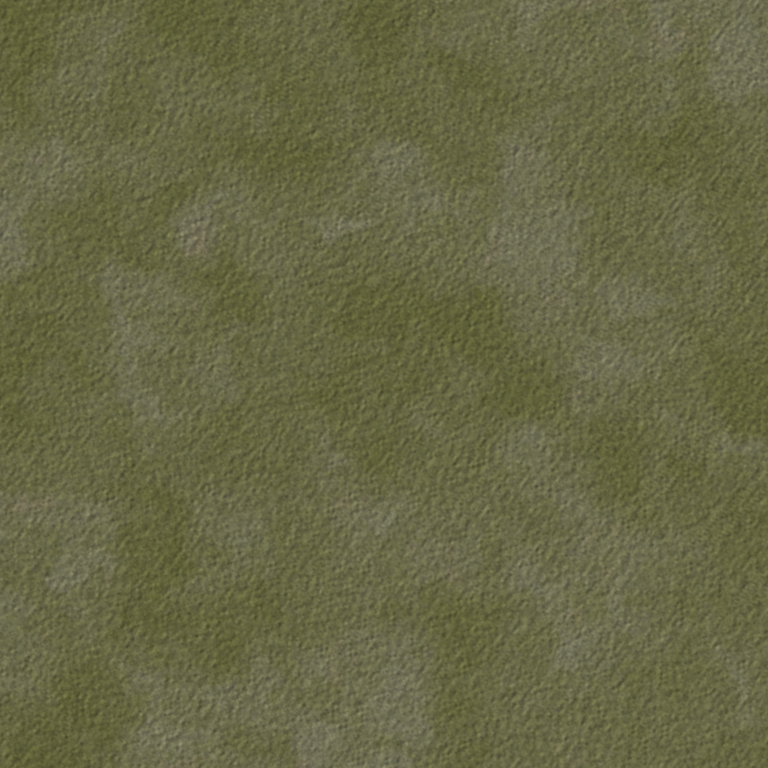
A WebGL 2 fragment shader for this texture:

```glsl
#version 300 es
precision highp float;
// Worn mossy turf: layered noise blends green growth into small pale grey wisps
// with rare earthy spots, and a very fine slanted nap is shaded as a lit relief.

#define PATCH_SCALE 10.0
#define PATCH_LOW 0.2
#define PATCH_HIGH 0.84
#define NAP_SCALE 235.0
#define NAP_STRETCH 1.4
#define NAP_ANGLE 0.65
#define NAP_CONTRAST 0.31
#define GRAIN_CONTRAST 0.19
#define MOTTLE_CONTRAST 0.10
#define EARTH_AMOUNT 0.45

uniform vec2 u_resolution;
out vec4 fragColor;

const vec3 MOSS = vec3(0.372, 0.378, 0.218);
const vec3 TURF = vec3(0.405, 0.406, 0.270);
const vec3 PALE = vec3(0.446, 0.444, 0.345);
const vec3 EARTH = vec3(0.475, 0.425, 0.345);

float hash(vec2 p) {
    return fract(sin(dot(p, vec2(127.1, 311.7))) * 43758.5453);
}

float valueNoise(vec2 p) {
    vec2 cell = floor(p);
    vec2 f = fract(p);
    f = f * f * (3.0 - 2.0 * f);
    float bottom = mix(hash(cell), hash(cell + vec2(1.0, 0.0)), f.x);
    float top = mix(hash(cell + vec2(0.0, 1.0)), hash(cell + 1.0), f.x);
    return mix(bottom, top, f.y);
}

mat2 rotation(float angle) {
    float c = cos(angle);
    float s = sin(angle);
    return mat2(c, s, -s, c);
}

// Octaves are turned against each other to hide the lattice.
float fbm(vec2 p) {
    float sum = 0.0;
    float weight = 0.5;
    float total = 0.0;
    mat2 turn = rotation(0.6);
    for (int i = 0; i < 5; i++) {
        sum += weight * valueNoise(p);
        total += weight;
        p = turn * p * 2.03 + 17.3;
        weight *= 0.6;
    }
    return sum / total;
}

// Height of the short fibres, two sizes of slanted tufts.
float napHeight(vec2 p) {
    vec2 q = rotation(NAP_ANGLE) * p;
    q.y /= NAP_STRETCH;
    return 0.7 * valueNoise(q) + 0.3 * valueNoise(rotation(0.9) * q * 0.65 + 41.0);
}

// Slope of the nap towards the light at the upper left.
float napRelief(vec2 p) {
    vec2 towardLight = 0.5 * normalize(vec2(-0.8, 0.6));
    return napHeight(p - towardLight) - napHeight(p + towardLight);
}

void main() {
    vec2 uv = gl_FragCoord.xy / u_resolution;

    // Small cloudy patches over a faint broad drift
    vec2 warp = vec2(fbm(uv * 18.0 + 3.1), fbm(uv * 18.0 + 28.7)) - 0.5;
    vec2 patchPos = uv * PATCH_SCALE + warp * 1.2;
    float cover = 0.72 * fbm(patchPos + 8.0) + 0.28 * fbm(uv * 3.5 + 75.0);
    float wear = smoothstep(PATCH_LOW, PATCH_HIGH, cover);
    vec3 color = mix(MOSS, TURF, smoothstep(0.0, 0.5, wear));
    color = mix(color, PALE, smoothstep(0.46, 0.92, wear));

    // Rare bare spots, only where the turf is worn
    float bare = smoothstep(0.62, 0.8, fbm(uv * 20.0 + 90.0));
    color = mix(color, EARTH, EARTH_AMOUNT * bare * smoothstep(0.4, 0.8, wear));

    // Fine nap and grain, with a weak mottling between tuft and patch size
    vec2 napPos = uv * NAP_SCALE;
    float relief = napRelief(napPos);
    float grain = valueNoise(rotation(0.4) * napPos * 1.5 + 7.0) - 0.5;
    float mottle = fbm(uv * 60.0 + 130.0) - 0.5;
    color *= 1.0 + NAP_CONTRAST * relief + GRAIN_CONTRAST * grain + MOTTLE_CONTRAST * mottle;

    // Slight hue drift between single tufts
    float tint = valueNoise(napPos * 0.5 + 200.0) - 0.5;
    color += tint * vec3(0.010, 0.004, -0.012);

    fragColor = vec4(color, 1.0);
}
```
